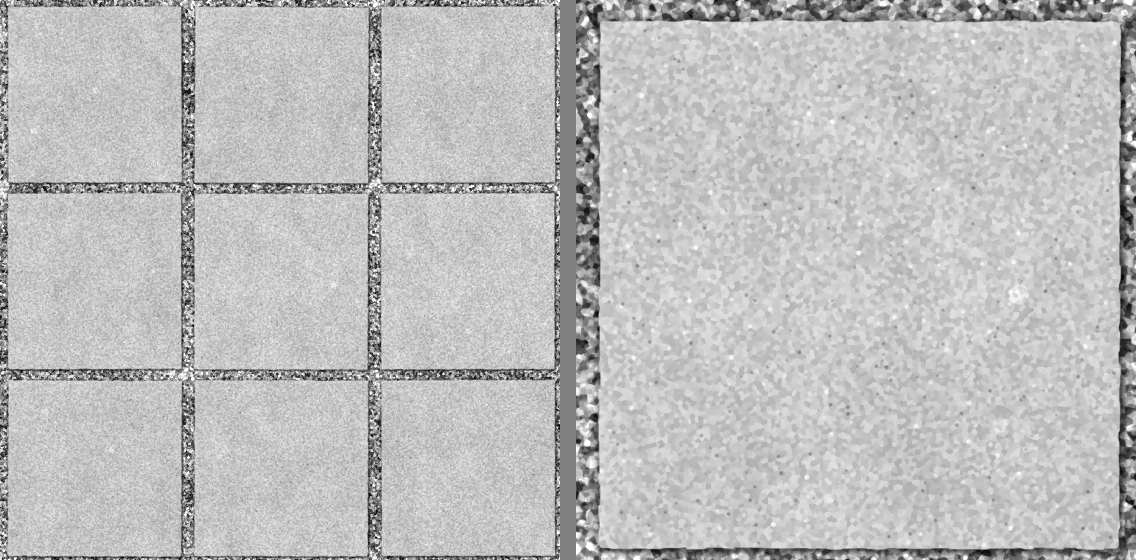
Left: the whole. Right: its middle third, enlarged.
This texture is drawn by a Shadertoy shader. Its source:

```glsl
// Square pale concrete pavers, three by three, with gritty gravel joints
#define REPEATS 3.0
#define HALF_SIZE vec2(0.4645, 0.471)
#define JOINT_SHIFT vec2(0.008, -0.008)
#define CORNER 0.008
#define STONE 0.775
#define GRAIN 0.16
#define MOTTLE 0.03
#define GRIT_DARK 0.08
#define GRIT_LIGHT 1.0
#define SHADOW 0.6

const float TAU = 6.2831853;

vec2 hash2(vec2 p) {
    vec3 q = fract(p.xyx * vec3(0.1031, 0.1030, 0.0973));
    q += dot(q, q.yzx + 33.33);
    return fract((q.xx + q.yz) * q.zy);
}

// Soft cellular noise: a random shade per cell, blended at the borders
float grains(vec2 p, float scale) {
    p *= scale;
    vec2 base = floor(p);
    float sum = 0.0, total = 0.0;
    for (int y = -1; y <= 1; y++)
    for (int x = -1; x <= 1; x++) {
        vec2 cell = base + vec2(x, y);
        vec2 id = mod(cell, REPEATS * scale);
        vec2 away = cell + hash2(id) - p;
        float weight = exp(-12.0 * dot(away, away));
        sum += weight * hash2(id + 71.3).x;
        total += weight;
    }
    return sum / max(total, 1e-6);
}

// Scattered round spots; only a share of the cells holds one
float spots(vec2 p, float scale, float share, float radius, float seed) {
    float soft = scale * REPEATS / iResolution.y;
    p *= scale;
    vec2 base = floor(p);
    float cover = 0.0;
    for (int y = -1; y <= 1; y++)
    for (int x = -1; x <= 1; x++) {
        vec2 cell = base + vec2(x, y);
        vec2 id = mod(cell, REPEATS * scale) + seed;
        vec2 pick = hash2(id + 19.7);
        float r = radius * mix(0.4, 1.0, pick.y);
        float d = length(cell + hash2(id) - p) - r;
        float spot = 1.0 - smoothstep(-soft, soft, d);
        cover = max(cover, spot * step(pick.x, share) * mix(0.4, 1.0, pick.y));
    }
    return cover;
}

// Cloudy tone from layered, bent sines that repeat with the canvas
float mottle(vec2 p) {
    p *= TAU / REPEATS;
    float sum = 0.0, amp = 0.5;
    for (int i = 1; i <= 6; i++) {
        float k = float(i), f = 2.0 * k + 1.0;
        float bend = 1.6 * sin((f - 1.0) * p.y + 2.3 * k);
        float sway = 1.6 * sin((f + 1.0) * p.x + 4.1 * k);
        sum += amp * sin(f * p.x + bend) * sin(f * p.y + sway + k);
        amp *= 0.8;
    }
    return sum;
}

float roundedBox(vec2 p, vec2 halfSize, float r) {
    vec2 q = abs(p) - halfSize + r;
    return length(max(q, 0.0)) + min(max(q.x, q.y), 0.0) - r;
}

void mainImage(out vec4 fragColor, in vec2 fragCoord) {
    float px = REPEATS / iResolution.y;
    vec2 p = fragCoord / iResolution.xy * REPEATS - JOINT_SHIFT;
    vec2 id = mod(floor(p), REPEATS);
    vec2 luck = hash2(id + 5.1) - 0.5;

    // Paver outline, slightly turned, moved and chipped
    vec2 local = fract(p) - 0.5;
    vec2 turned = local + 0.010 * luck.x * vec2(-local.y, local.x) + 0.004 * luck.yx;
    float d = roundedBox(turned, HALF_SIZE, CORNER);
    d += 0.004 * (grains(p, 45.0) - 0.5);
    float paver = 1.0 - smoothstep(-px, px, d);

    // Paver face: clouds, fine grain, pale flecks and dark pits
    float cloud = mottle(p + luck * 2.0);
    float face = STONE + 0.02 * luck.y + MOTTLE * cloud;
    face += GRAIN * (grains(p, 120.0) - 0.5);
    face += 0.13 * spots(p, 45.0, 0.22, 0.20, 3.0);
    face += 0.11 * spots(p, 5.0, 0.16, 0.09, 40.0);
    face -= 0.22 * spots(p, 50.0, 0.13 - 0.06 * cloud, 0.17, 90.0);
    face += 0.03 * smoothstep(-0.025, 0.0, d) * step(turned.x, turned.y);

    // Joint grit: coarse and fine grains, paler where joints cross
    float crossing = smoothstep(0.40, 0.48, min(abs(local.x), abs(local.y)));
    float mixed = 0.65 * grains(p, 75.0) + 0.35 * grains(p + 0.37, 130.0);
    mixed = 0.5 + 1.15 * (mixed - 0.5) + 0.12 * mottle(p.yx + 0.7) + 0.12 * crossing;
    float grit = mix(GRIT_DARK, GRIT_LIGHT, clamp(mixed, 0.0, 1.0));
    grit += 0.4 * spots(p, 42.0, 0.25, 0.26, 150.0);

    // Contact shadow, deeper below and to the right of each paver
    float lee = step(turned.y, turned.x);
    float depth = SHADOW * mix(0.45, 1.0, lee);
    grit *= 1.0 - depth * (1.0 - smoothstep(0.0, 0.016, d));

    fragColor = vec4(vec3(clamp(mix(grit, face, paver), 0.0, 1.0)), 1.0);
}
```
